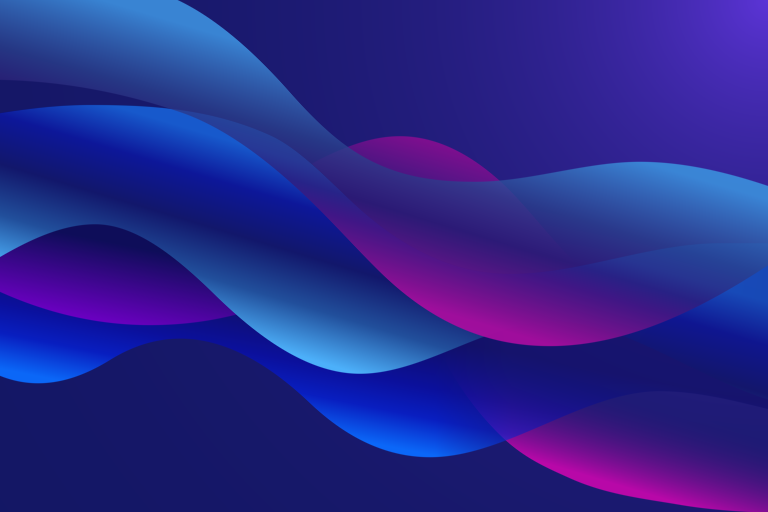
This background is drawn by a Shadertoy shader. Its source:

```glsl
// Flowing translucent blue and magenta ribbons over a navy to violet glow.

// Smooth curve through knots of (x, height, slope)
float curve(float x, vec3 k[6]) {
    float h = k[0].y;
    for (int i = 0; i < 5; i++) {
        vec3 a = k[i], b = k[i + 1];
        if (x > a.x) {
            float w = b.x - a.x, t = min((x - a.x) / w, 1.0), u = 1.0 - t;
            h = mix(a.y, b.y, t * t * (3.0 - 2.0 * t)) + w * t * u * (a.z * u - b.z * t);
        }
    }
    return h;
}

// Linear ramp from 0 at a to 1 at b
float span(float a, float b, float x) {
    return clamp((x - a) / (b - a), 0.0, 1.0);
}

// Soft step, 1 above the given height
float above(float y, float height) {
    float soft = 0.8 / iResolution.y;
    return smoothstep(-soft, soft, y - height);
}

// Coverage between a lower and an upper curve
float between(float y, float low, float high) {
    return above(y, low) * (1.0 - above(y, high));
}

void mainImage(out vec4 fragColor, in vec2 fragCoord) {
    vec2 p = fragCoord / iResolution.xy * vec2(1.5, 1.0);
    float x = p.x, y = p.y;

    // Tilted gradient axes, growing downwards
    float fall = 1.0 - y - 0.3 * x;
    float gentleFall = 1.0 - y - 0.2 * x;

    // Ribbon edges
    float veilTop = curve(x, vec3[6](vec3(0.313, 1.014, -0.35), vec3(0.566, 0.82, -1.13),
        vec3(0.674, 0.717, -0.73), vec3(0.928, 0.645, 0.0), vec3(1.25, 0.684, 0.0), vec3(1.52, 0.63, -0.35)));
    float veilBase = curve(x, vec3[6](vec3(0.0, 0.844, -0.02), vec3(0.352, 0.781, -0.34),
        vec3(0.605, 0.609, -0.96), vec3(0.742, 0.469, -0.98), vec3(1.074, 0.324, 0.0), vec3(1.5, 0.482, 0.66)));
    float blueTop = curve(x, vec3[6](vec3(0.0, 0.779, 0.16), vec3(0.176, 0.795, 0.0),
        vec3(0.527, 0.736, -0.45), vec3(0.684, 0.609, -0.95), vec3(0.996, 0.465, 0.0), vec3(1.406, 0.525, 0.0)));
    float blueBase = curve(x, vec3[6](vec3(0.0, 0.498, 0.58), vec3(0.186, 0.562, 0.0),
        vec3(0.42, 0.424, -0.98), vec3(0.703, 0.27, 0.0), vec3(1.055, 0.371, 0.1), vec3(1.5, 0.22, -0.3)));
    float lowBase = curve(x, vec3[6](vec3(0.0, 0.266, -0.4), vec3(0.215, 0.297, 0.62),
        vec3(0.605, 0.213, -0.95), vec3(0.84, 0.107, 0.0), vec3(1.289, 0.236, 0.0), vec3(1.5, 0.201, -0.25)));
    float hillTop = curve(x, vec3[6](vec3(0.566, 0.648, 0.9), vec3(0.674, 0.711, 0.4),
        vec3(0.781, 0.734, 0.0), vec3(0.977, 0.646, -0.9), vec3(1.123, 0.488, -0.95), vec3(1.3, 0.38, -0.4)));
    float purpleBase = curve(x, vec3[6](vec3(0.0, 0.43, -0.45), vec3(0.293, 0.365, 0.0),
        vec3(0.459, 0.385, 0.25), vec3(0.586, 0.473, 1.5), vec3(0.684, 0.707, 2.0), vec3(0.8, 0.9, 0.0)));
    float magentaBase = curve(x, vec3[6](vec3(0.78, 0.61, -2.5), vec3(0.879, 0.277, -1.7),
        vec3(0.977, 0.15, -0.98), vec3(1.113, 0.066, -0.45), vec3(1.328, 0.014, -0.17), vec3(1.5, -0.002, -0.05)));

    // Navy backdrop with a violet glow in the upper right corner
    vec3 col = vec3(0.07, 0.086, 0.385)
        + vec3(0.29, 0.118, 0.455) * exp(-distance(p, vec2(1.5, 1.0)) / 0.47);

    // Magenta hill, fading downwards
    col = mix(col, vec3(0.5, 0.055, 0.56),
        (1.0 - above(y, hillTop)) * (1.0 - span(0.02, 0.18, fall)));

    // Magenta sweep in the lower right
    float sweep = span(0.4, 0.585, fall);
    col = mix(col, mix(vec3(0.1, 0.09, 0.43), vec3(0.72, 0.03, 0.66), sweep),
        sweep * between(y, magentaBase, blueTop));

    // Low ribbon, dark above and electric blue below
    vec3 low = mix(vec3(0.06, 0.055, 0.4), vec3(0.04, 0.06, 0.62), span(0.49, 0.59, gentleFall));
    low = mix(low, vec3(0.03, 0.12, 0.77), span(0.59, 0.65, gentleFall));
    low = mix(low, vec3(0.04, 0.42, 1.0), span(0.65, 0.72, gentleFall));
    col = mix(col, low, between(y, lowBase, blueTop) * mix(0.95, 0.6, span(0.85, 1.0, x)));

    // Purple fold on the left
    vec3 purple = mix(vec3(0.055, 0.05, 0.35), vec3(0.42, 0.0, 0.76), span(0.43, 0.59, gentleFall));
    col = mix(col, purple, between(y, purpleBase, blueTop));

    // Main blue ribbon with a pale lower rim
    vec3 blue = mix(vec3(0.09, 0.35, 0.8), vec3(0.05, 0.09, 0.6), span(0.14, 0.225, fall));
    blue = mix(blue, vec3(0.07, 0.09, 0.42), span(0.225, 0.32, fall));
    blue = mix(blue, vec3(0.13, 0.31, 0.61), span(0.32, 0.42, fall));
    blue = mix(blue, vec3(0.3, 0.69, 0.98), span(0.42, 0.52, fall));
    col = mix(col, blue, between(y, blueBase, blueTop) * mix(1.0, 0.75, span(0.9, 1.5, x)));

    // Upper veil from sky blue to magenta
    vec3 veil = mix(vec3(0.23, 0.54, 0.85), vec3(0.165, 0.25, 0.55), span(-0.06, 0.09, fall));
    veil = mix(veil, vec3(0.19, 0.1, 0.46), span(0.09, 0.18, fall));
    veil = mix(veil, vec3(0.65, 0.05, 0.62), span(0.18, 0.35, fall));
    float veilAlpha = mix(0.95, 0.7, span(-0.06, 0.15, fall)) + 0.25 * span(0.18, 0.35, fall);
    col = mix(col, veil, between(y, veilBase, veilTop) * veilAlpha);

    fragColor = vec4(col, 1.0);
}
```
